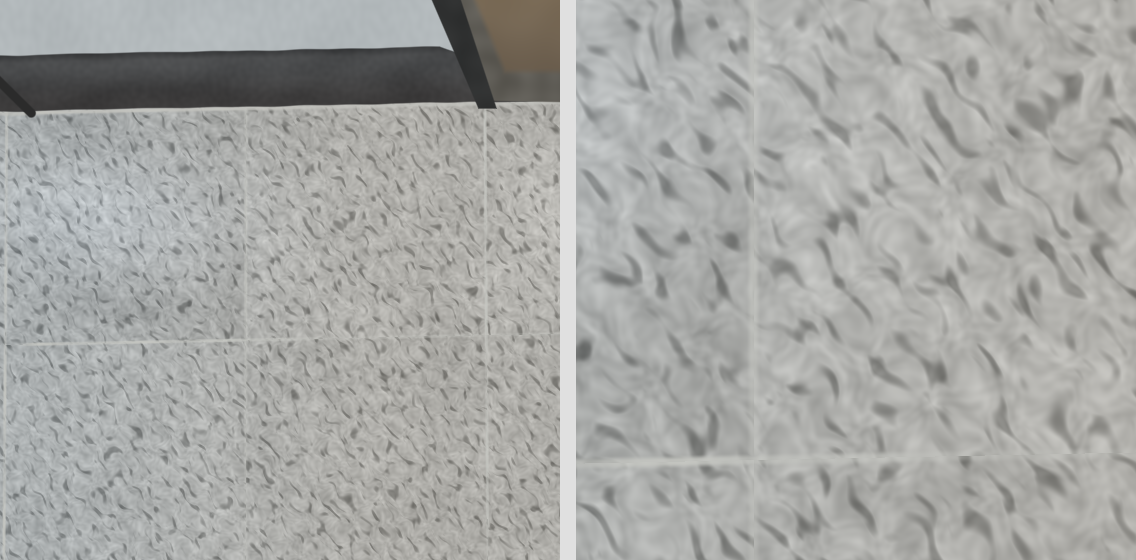
Left: the whole. Right: its middle third, enlarged.
Write a Shadertoy shader that draws this texture.

```glsl
// Speckled grey granite floor tiles with pale joints, meeting a dark skirting, wall and door frame.
#define TILE_SIZE vec2(0.4295, 0.414)
#define TILE_ORIGIN vec2(0.0095, -0.030)
#define FLOOR_SLOPE 0.02
#define FLOOR_TOP 0.798
#define SKIRTING_TOP 0.901
#define JOINT_HALF_WIDTH 0.0026
#define EDGE_SOFTNESS 0.0018
#define GRAIN_FREQUENCY vec2(46.0, 112.0)
#define GRAIN_ANGLE -0.92
#define FLECK_DEPTH 0.19

vec2 hash2(vec2 p) {
    vec3 q = fract(p.xyx * vec3(0.1031, 0.1030, 0.0973));
    q += dot(q, q.yzx + 33.33);
    return fract((q.xx + q.yz) * q.zy);
}

float cornerSlope(vec2 cell, vec2 corner, vec2 f) {
    float angle = 6.2832 * hash2(cell + corner).x;
    return dot(vec2(cos(angle), sin(angle)), f - corner);
}

// Gradient noise, roughly -0.7 to 0.7
float noise(vec2 p) {
    vec2 cell = floor(p), f = fract(p);
    vec2 u = f * f * f * (f * (f * 6.0 - 15.0) + 10.0);
    return mix(mix(cornerSlope(cell, vec2(0, 0), f), cornerSlope(cell, vec2(1, 0), f), u.x),
               mix(cornerSlope(cell, vec2(0, 1), f), cornerSlope(cell, vec2(1, 1), f), u.x), u.y);
}

float softStep(float d) {
    float w = max(EDGE_SOFTNESS, 1.0 / iResolution.y);
    return smoothstep(-w, w, d);
}

float softSpot(vec2 p, vec2 centre, vec2 radius) {
    vec2 q = (p - centre) / radius;
    return exp(-dot(q, q));
}

float segmentDistance(vec2 p, vec2 a, vec2 b) {
    vec2 ab = b - a;
    return length(p - a - ab * clamp(dot(p - a, ab) / dot(ab, ab), 0.0, 1.0));
}

// Slanted, slightly curled mineral flecks
float graniteTone(vec2 p) {
    vec2 bend = vec2(noise(p * 34.0), noise(p * 34.0 + 71.3));
    p += 0.011 * bend;
    float c = cos(GRAIN_ANGLE), s = sin(GRAIN_ANGLE);
    vec2 g = vec2(c * p.x + s * p.y, c * p.y - s * p.x) * GRAIN_FREQUENCY;
    float streak = noise(g + 200.0);
    float fleck = smoothstep(0.10, 0.52, streak + 0.25 * noise(p * 55.0 + 90.0));
    float pale = noise(g * 0.75 + 431.0);
    return 0.10 * pale + 0.07 * noise(p * 150.0 + 300.0) - FLECK_DEPTH * fleck;
}

vec3 floorColour(vec2 p) {
    vec2 skewed = p + vec2((p.x - 0.44) * 0.0145 * (p.y - 0.4), -FLOOR_SLOPE * p.x);
    vec2 grid = (skewed - TILE_ORIGIN) / TILE_SIZE;
    vec2 tile = floor(grid);
    vec2 tileRandom = hash2(tile + 17.0);

    // Stone, with its own grain and tone in each tile
    float tone = 0.682 + graniteTone(p + floor(tileRandom * 9.0) + 2.0);
    tone += 0.018 * (tileRandom.y - 0.5) + 0.035 * noise(p * 7.0 + 5.0);

    // Reflected light and worn, duller patches
    float glow = softSpot(p, vec2(0.20, 0.61), vec2(0.24, 0.11));
    tone += 0.06 * glow + 0.05 * softSpot(p, vec2(0.97, 0.60), vec2(0.07, 0.14));
    tone -= 0.05 * softSpot(p, vec2(0.24, 0.455), vec2(0.14, 0.045));
    tone -= 0.035 * softSpot(p, vec2(0.42, 0.51), vec2(0.025, 0.09));
    tone -= 0.03 * softSpot(p, vec2(0.25, 0.77), vec2(0.5, 0.05));
    vec3 tint = mix(vec3(-0.012, 0.006, 0.010), vec3(0.008, 0.003, -0.016), smoothstep(0.0, 0.75, p.x));
    vec3 colour = vec3(tone) + tint + glow * vec3(-0.008, 0.0, 0.012);

    // Joints, with uneven filling
    vec2 jointDistance = abs(grid - floor(grid + 0.5)) * TILE_SIZE;
    vec2 joint = 1.0 - vec2(softStep(jointDistance.x - JOINT_HALF_WIDTH),
                            softStep(jointDistance.y - JOINT_HALF_WIDTH));
    vec2 wear = 0.55 + 0.6 * vec2(noise(vec2(p.y * 9.0, floor(grid.x + 0.5) + 0.4)), noise(p.xx * vec2(11.0, 3.0)));
    float middle = 1.0 - smoothstep(0.0, 0.2, abs(p.x - 0.437));
    wear.x *= 1.0 - 0.55 * middle * (1.0 - smoothstep(0.2, 0.45, p.y));
    wear.y *= smoothstep(0.02, 0.08, p.x) * mix(1.25, 0.5, smoothstep(0.43, 0.66, p.x));
    float filling = clamp(max(joint.x * wear.x, joint.y * wear.y), 0.0, 1.0);
    return mix(colour, vec3(0.78, 0.785, 0.765), filling);
}

void mainImage(out vec4 fragColor, in vec2 fragCoord) {
    vec2 p = fragCoord / iResolution.xy;
    float height = p.y - FLOOR_SLOPE * p.x + 0.003 * noise(p.xx * vec2(14.0, 5.0));
    float drop = 1.0 - p.y;
    vec3 colour = floorColour(p);

    // Pale bead where the floor ends
    colour = mix(colour, vec3(0.76, 0.76, 0.74), 0.65 * smoothstep(0.007, 0.001, abs(height - FLOOR_TOP)));

    // Skirting and wall
    float rise = (height - FLOOR_TOP) / (SKIRTING_TOP - FLOOR_TOP);
    vec3 skirting = mix(vec3(0.235, 0.23, 0.23), vec3(0.285, 0.29, 0.295), smoothstep(0.1, 0.75, rise));
    skirting += 0.05 * noise(p * vec2(9.0, 22.0)) + 0.02 * noise(p * 90.0) - 0.06 * smoothstep(0.85, 1.0, rise);
    vec3 wall = vec3(0.70, 0.725, 0.735) + 0.03 * noise(p * 8.0) + 0.02 * noise(p * vec2(70.0, 45.0));
    colour = mix(colour, skirting, softStep(height - FLOOR_TOP - 0.003));
    float cornerRound = 0.35 * max(p.x - 0.785, 0.0);
    colour = mix(colour, wall, softStep(height - SKIRTING_TOP + cornerRound));

    // Small slanted strip at the left
    float strip = segmentDistance(p, vec2(-0.02, 0.873), vec2(0.056, 0.798));
    colour = mix(vec3(0.17, 0.17, 0.17), colour, softStep(strip - 0.008));

    // Door panel, its grey surround and the dark jamb
    vec3 panel = mix(vec3(0.47, 0.41, 0.33), vec3(0.42, 0.37, 0.31), drop * 7.0) + 0.03 * noise(p * 12.0);
    vec3 surround = vec3(0.37, 0.36, 0.335) + 0.07 * noise(p * 24.0);
    float panelMask = smoothstep(-0.008, 0.008, min(p.x - 0.848 - 0.42 * drop, p.y - 0.872));
    float doorMask = softStep(min(p.x - 0.795 - 0.40 * drop, p.y - 0.820 + 0.02 * (p.x - 0.88)));
    colour = mix(colour, mix(surround, panel, panelMask), doorMask);
    float jambSide = min(p.x - 0.771 - 0.43 * drop, 0.823 + 0.33 * drop - p.x);
    vec3 jamb = vec3(0.19, 0.195, 0.195) + 0.04 * noise(p * 20.0);
    colour = mix(colour, jamb, softStep(min(jambSide, p.y - 0.806)));

    fragColor = vec4(clamp(colour, 0.0, 1.0), 1.0);
}
```
